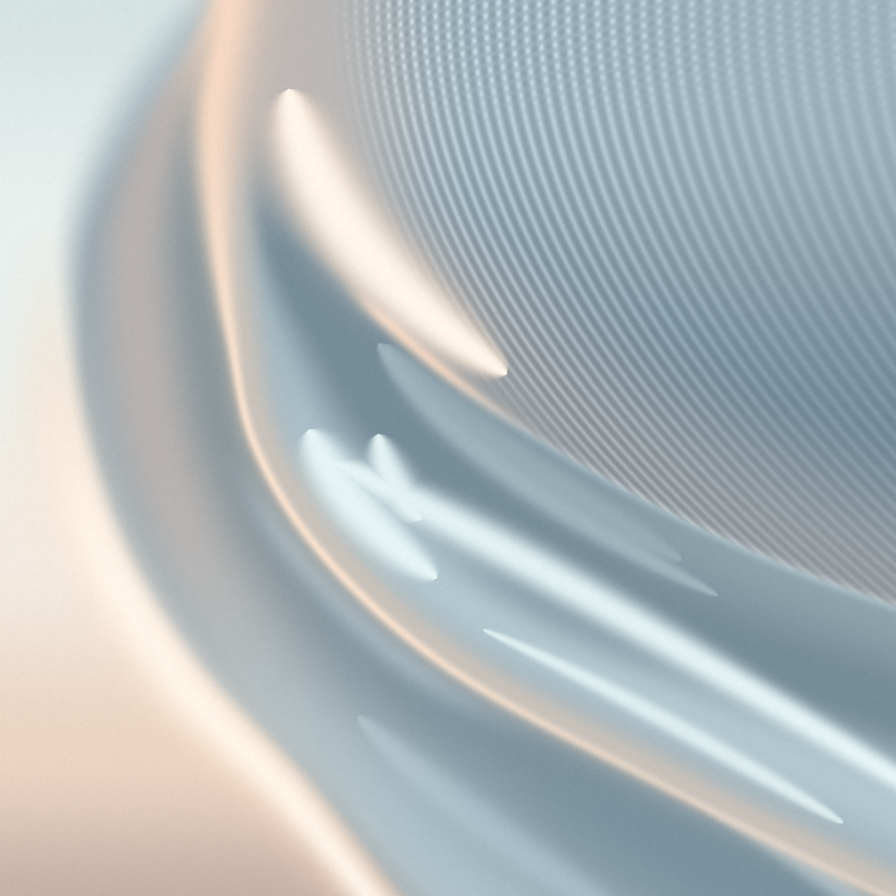
A Shadertoy shader for this background:

```glsl
#define PEACH vec3(0.98, 0.86, 0.77)
#define CREAM vec3(1.00, 0.97, 0.92)
#define ICE vec3(0.91, 0.97, 0.97)
#define PALE_BLUE vec3(0.70, 0.78, 0.81)
#define SLATE vec3(0.46, 0.55, 0.60)
#define WARM_GREY vec3(0.74, 0.72, 0.71)
#define RIDGE_DEPTH 0.085
#define RIDGE_BEND 0.88
#define GRAIN 0.014

// Horizontal knots of the three contours, evenly spaced from top to bottom
const float OUTER[9] = float[9](.234, .141, .086, .081, .099, .143, .224, .341, .443);
const float RIM[9] = float[9](.257, .238, .242, .258, .286, .366, .508, .736, .986);
const float LIP[9] = float[9](.300, .316, .336, .449, .616, .862, 1.21, 1.56, 1.91);

float hash(vec2 p) {
    vec3 q = fract(vec3(p.xyx) * 0.1031);
    q += dot(q, q.yzx + 33.33);
    return fract((q.x + q.y) * q.z);
}

float bell(float x, float width) {
    return exp(-x * x / (width * width));
}

// Approximate signed distance to a smooth contour, positive on its right
float contour(vec2 p, float knots[9]) {
    float y = clamp(p.y, 0.0, 1.0) * 8.0;
    int i = min(int(y), 7);
    float t = y - float(i);
    float b = knots[i], c = knots[i + 1];
    float a = i > 0 ? knots[i - 1] : 2.0 * b - c;
    float d = i < 7 ? knots[i + 2] : 2.0 * c - b;
    float k1 = 0.5 * (c - a);
    float k2 = a - 2.5 * b + 2.0 * c - 0.5 * d;
    float k3 = 0.5 * (d - a) + 1.5 * (b - c);
    float x = b + t * (k1 + t * (k2 + t * k3));
    float slope = 8.0 * (k1 + t * (2.0 * k2 + 3.0 * t * k3));
    return (p.x - x) / sqrt(1.0 + slope * slope);
}

// Soft tapered stroke along a quadratic curve
float streak(vec2 p, vec2 a, vec2 b, vec2 c, float w0, float w1) {
    float best = 9.0, along = 0.0;
    vec2 last = a;
    for (int i = 1; i <= 16; i++) {
        float t = float(i) / 16.0;
        vec2 next = mix(mix(a, b, t), mix(b, c, t), t);
        vec2 e = next - last;
        float h = clamp(dot(p - last, e) / dot(e, e), 0.0, 1.0);
        float d = length(p - last - h * e);
        if (d < best) { best = d; along = t + (h - 1.0) / 16.0; }
        last = next;
    }
    float width = mix(w0, w1, along) * sqrt(max(4.0 * along * (1.0 - along), 0.0)) + 0.001;
    return exp(-pow(best / width, 2.6));
}

vec3 backdrop(float v) {
    vec3 c = mix(vec3(.84, .89, .89), vec3(.91, .94, .93), smoothstep(0.0, 0.25, v));
    c = mix(c, vec3(.95, .92, .88), smoothstep(0.35, 0.6, v));
    c = mix(c, vec3(.92, .83, .76), smoothstep(0.62, 0.84, v));
    return mix(c, vec3(.77, .69, .65), smoothstep(0.84, 1.02, v));
}

// Satin fold between the outer edge and the bright rim
vec3 fold(vec2 p, float dOuter, float dRim) {
    float s = clamp(dOuter / (abs(dOuter) + abs(dRim) + 0.001), 0.0, 1.0);
    float low = smoothstep(0.5, 0.95, p.y);
    vec3 c = mix(vec3(.58, .65, .69), mix(WARM_GREY, PALE_BLUE, low) * 0.97, smoothstep(0.0, mix(0.4, 0.15, low), s));
    c = mix(c, mix(vec3(.54, .59, .61), SLATE * 1.04, low), smoothstep(mix(0.45, 0.2, low), 0.85, s));
    c += 0.11 * bell(dRim + 0.024, 0.015) * smoothstep(0.48, 0.62, p.y) * (1.0 - smoothstep(0.74, 0.84, p.y));
    c += 0.07 * streak(p, vec2(.40, .80), vec2(.53, .92), vec2(.72, 1.04), .018, .022);
    return mix(c, PALE_BLUE, 0.7 * streak(p, vec2(.77, .89), vec2(.88, .94), vec2(1.0, 1.04), .008, .018));
}

// Glossy tube between the rim and the lip
vec3 tube(vec2 p, float dRim, float dLip) {
    float s = clamp(dRim / (abs(dRim) + abs(dLip) + 0.001), 0.0, 1.0);
    vec3 c = mix(vec3(.60, .68, .72), PALE_BLUE, smoothstep(0.02, 0.3, s) * smoothstep(0.2, 0.65, p.y));
    c = mix(c, SLATE, smoothstep(0.32, 0.62, s));
    c = mix(c, vec3(.56, .64, .67), smoothstep(0.7, 1.0, s) * smoothstep(0.4, 0.65, p.y));
    c = mix(WARM_GREY, c, smoothstep(0.1, 0.29, p.y));
    c = mix(c, vec3(.66, .75, .78), 0.75 * streak(p, vec2(.423, .384), vec2(.508, .521), vec2(.80, .664), .017, .013));
    c = mix(c, vec3(.64, .72, .75), 0.6 * streak(p, vec2(.43, .385), vec2(.56, .508), vec2(.76, .625), .013, .018));
    float gloss = streak(p, vec2(.345, .48), vec2(.385, .575), vec2(.487, .645), .031, .022);
    gloss = max(gloss, streak(p, vec2(.422, .485), vec2(.43, .54), vec2(.47, .58), .018, .025));
    gloss = max(gloss, streak(p, vec2(.37, .515), vec2(.60, .62), vec2(1.25, 1.02), .030, .011));
    c = mix(c, ICE, 0.94 * gloss);
    return mix(c, ICE, 0.8 * streak(p, vec2(.54, .703), vec2(.69, .768), vec2(.94, .918), .006, .013));
}

// Finely ridged surface above the lip
vec3 ridged(vec2 p, float dLip) {
    vec3 c = mix(vec3(.63, .71, .75), vec3(.46, .55, .61), smoothstep(0.08, 0.5, p.y));
    vec3 warm = mix(WARM_GREY, vec3(.58, .61, .63), smoothstep(0.1, 0.55, p.y));
    c = mix(c, warm, 1.0 - smoothstep(0.02, 0.22, dLip));
    float lane = p.x - RIDGE_BEND * p.y * p.y;
    float phase = 57.0 * log(max(1.0 + 1.35 * (lane - 0.456), 0.1));
    float wave = sin(6.2832 * phase);
    float beads = 0.5 + 0.5 * sin(6.2832 * (p.y * 82.0 + p.x * 18.0));
    wave *= mix(1.0, 0.35 + beads, 1.0 - smoothstep(0.04, 0.17, p.y));
    float fade = smoothstep(0.36, 0.46, lane) * mix(1.0, 0.35, smoothstep(0.55, 0.95, p.x));
    return c + RIDGE_DEPTH * fade * (wave + 0.25 * wave * wave);
}

void mainImage(out vec4 fragColor, in vec2 fragCoord) {
    vec2 uv = fragCoord / iResolution.xy;
    vec2 p = vec2(uv.x, 1.0 - uv.y); // y runs downwards from the top
    float dOuter = contour(p, OUTER), dRim = contour(p, RIM), dLip = contour(p, LIP);
    float drop = smoothstep(0.05, 0.45, p.y);

    // Layers from back to front
    float outerSoft = mix(0.045, 0.014, drop);
    vec3 col = mix(backdrop(p.y), fold(p, dOuter, dRim), smoothstep(-outerSoft, outerSoft, dOuter));
    float rimSoft = mix(0.02, 0.004, drop);
    col = mix(col, tube(p, dRim, dLip), smoothstep(-rimSoft, rimSoft, dRim));
    float lipSoft = mix(0.09, 0.004, smoothstep(0.1, 0.36, p.y));
    col = mix(col, ridged(p, dLip), smoothstep(-lipSoft, lipSoft, dLip));

    // Lit edges
    float outerWidth = mix(0.03, 0.018, smoothstep(0.75, 1.0, p.y));
    col = mix(col, PEACH, 0.5 * bell(dOuter + 0.025, 0.04) * smoothstep(0.2, 0.5, p.y));
    col = mix(col, CREAM, 0.9 * bell(dOuter + 0.024, outerWidth) * smoothstep(0.36, 0.66, p.y));
    float halo = bell(dRim - 0.012, mix(0.035, 0.022, drop));
    col = mix(col, PEACH * 0.95, 0.55 * halo);
    float rimFade = 1.0 - 0.45 * smoothstep(0.65, 0.95, p.y);
    col = mix(col, mix(PEACH, CREAM, 0.3 * drop), 0.9 * rimFade * bell(dRim, mix(0.024, 0.006, drop)));
    float lipWindow = smoothstep(0.31, 0.36, p.y) * (1.0 - smoothstep(0.40, 0.50, p.y));
    col = mix(col, PEACH, 0.85 * lipWindow * bell(dLip, 0.008));
    col += 0.10 * bell(dLip, 0.006) * smoothstep(0.4, 0.5, p.y);

    // Hot highlight with a warm fringe
    vec2 tip = vec2(.322, .10), bend = vec2(.352, .276), tail = vec2(.565, .417);
    col = mix(col, PEACH, 0.65 * streak(p, tip, bend, tail, .049, .040));
    col = mix(col, CREAM, 0.97 * streak(p, tip, bend, tail, .035, .026));

    col += GRAIN * (hash(floor(uv * 512.0)) - 0.5);
    fragColor = vec4(clamp(col, 0.0, 1.0), 1.0);
}
```
